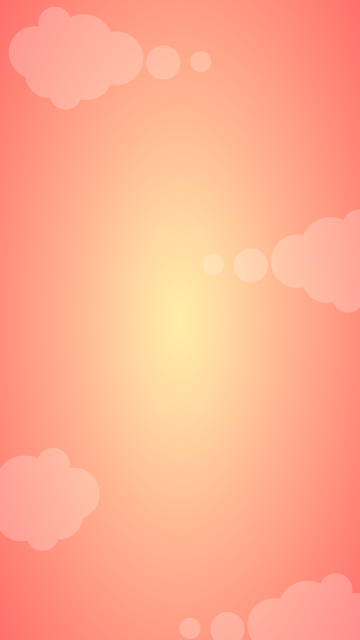
This background is drawn by a Shadertoy shader. Its source:

```glsl
// Warm sunset-coloured oval glow with translucent puffy clouds and trailing dots.

#define GLOW_RADIUS 0.376   // horizontal reach of the glow, in canvas heights
#define GLOW_STRETCH 2.05   // height of the glow over its width
#define CLOUD_OPACITY 0.22
#define CORE_COLOR vec3(1.0, 0.93, 0.66)
#define CREAM_COLOR vec3(1.0, 0.845, 0.637)
#define PEACH_COLOR vec3(1.0, 0.71, 0.565)
#define CORAL_COLOR vec3(1.0, 0.43, 0.42)

// Puffs of one cloud followed by its two dots: centre x, centre y, radius
const vec3 PUFFS[9] = vec3[9](
    vec3(-0.0234, 0.0573, 0.0260), vec3(-0.0547, 0.0117, 0.0410),
    vec3( 0.0208, 0.0247, 0.0469), vec3( 0.0729, 0.0026, 0.0417),
    vec3(-0.0313, -0.0208, 0.0391), vec3( 0.0273, -0.0234, 0.0391),
    vec3(-0.0065, -0.0521, 0.0254), vec3( 0.1458, -0.0039, 0.0267),
    vec3( 0.2044, -0.0026, 0.0163));

// Clouds: centre x, centre y, horizontal facing
const vec3 CLOUDS[4] = vec3[4](
    vec3(-0.1719, 0.4063, 1.0), vec3(0.2565, 0.0892, -1.0),
    vec3(-0.2214, -0.2832, -1.0), vec3(0.2201, -0.4792, -1.0));

// Signed distance to the union of all puffs
float cloudDistance(vec2 p) {
    float d = 1e3;
    for (int i = 0; i < 9; i++)
        d = min(d, length(p - PUFFS[i].xy) - PUFFS[i].z);
    return d;
}

// Four-stop elliptical gradient
vec3 glow(vec2 p) {
    float t = length(p * vec2(1.0, 1.0 / GLOW_STRETCH)) / GLOW_RADIUS;
    vec3 color = mix(CORE_COLOR, CREAM_COLOR, clamp(t / 0.19, 0.0, 1.0));
    color = mix(color, PEACH_COLOR, clamp((t - 0.19) / 0.25, 0.0, 1.0));
    return mix(color, CORAL_COLOR, clamp((t - 0.44) / 0.56, 0.0, 1.0));
}

void mainImage(out vec4 fragColor, in vec2 fragCoord) {
    // Centred coordinates, one unit per canvas height
    vec2 p = (fragCoord - 0.5 * iResolution.xy) / iResolution.y;
    float edge = 0.75 / iResolution.y;
    vec3 color = glow(p);

    // Translucent clouds over the glow
    for (int i = 0; i < 4; i++) {
        vec2 local = (p - CLOUDS[i].xy) * vec2(CLOUDS[i].z, 1.0);
        float coverage = 1.0 - smoothstep(-edge, edge, cloudDistance(local));
        color = mix(color, vec3(1.0), CLOUD_OPACITY * coverage);
    }
    fragColor = vec4(color, 1.0);
}
```
